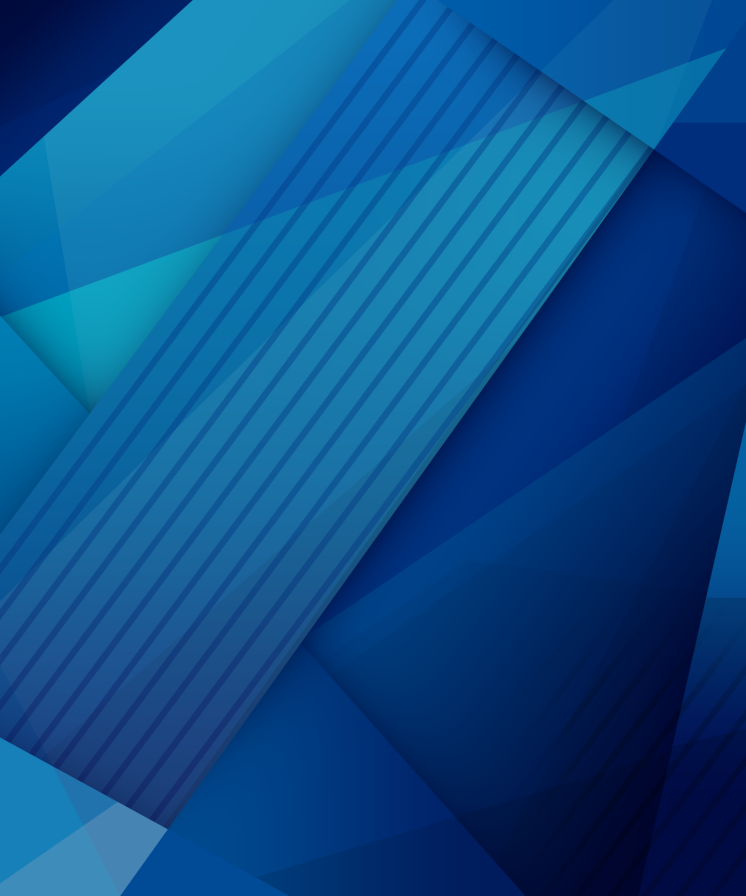
This background is drawn by a Shadertoy shader. Its source:

```glsl
// Overlapping translucent blue panels with a broad striped diagonal band.
// Every edge is a signed distance to a line; panels are layered back to front,
// each with soft shadows cast on what lies below and tinted glass veils on top.

#define ASPECT 0.832
#define STRIPE_GAP 0.0303
#define STRIPE_HALF 0.0036
#define STRIPE_DEPTH 0.42
#define SHADOW_WIDTH 0.026
#define SHADOW_DEPTH 0.60
#define SHADOW_COLOR vec3(0.0, 0.03, 0.22)
#define TEAL_ALPHA 0.28
#define VEIL_ALPHA 0.17

// Signed distance to the line a-b, positive on its right-hand side.
float side(vec2 p, vec2 a, vec2 b) {
    vec2 d = normalize(b - a);
    return dot(p - a, vec2(d.y, -d.x));
}

// Smooth coverage of a half-plane.
float cover(float s) {
    return smoothstep(-0.8, 0.8, s * iResolution.y);
}

// Tints a colour with the shadow found at distance s from the casting edge.
vec3 shaded(vec3 color, float s, float depth) {
    return mix(color, SHADOW_COLOR, depth * exp(-max(s, 0.0) / SHADOW_WIDTH));
}

// Coverage of parallel stripes, measured across them.
float stripes(float s) {
    float offset = fract(s / STRIPE_GAP + 0.5) - 0.5;
    return cover(STRIPE_HALF - abs(offset) * STRIPE_GAP);
}

void mainImage(out vec4 fragColor, in vec2 fragCoord) {
    vec2 p = fragCoord / iResolution.xy * vec2(ASPECT, 1.0);

    // Main edges
    float bandLeft  = side(p, vec2(0.100, 0.538), vec2(0.443, 1.000));
    float bandRight = side(p, vec2(0.134, 0.000), vec2(0.732, 0.837));
    float topPanel  = side(p, vec2(0.831, 0.763), vec2(0.488, 1.000));
    float lowPanel  = side(p, vec2(0.000, 0.177), vec2(0.323, 0.000));
    float tealEdge  = side(p, vec2(0.000, 0.646), vec2(0.831, 0.954));
    float veilEdge  = side(p, vec2(0.000, 0.329), vec2(0.684, 1.000));
    float glassEdge = side(p, vec2(0.000, 0.014), vec2(0.521, 0.375));
    float ridge     = side(p, vec2(0.341, 0.290), vec2(0.831, 0.622));
    float fold      = side(p, vec2(0.332, 0.286), vec2(0.586, 0.000));
    float wedge     = side(p, vec2(0.712, 0.000), vec2(0.831, 0.525));
    float corner    = side(p, vec2(0.000, 0.803), vec2(0.215, 1.000));
    float notch     = side(p, vec2(0.000, 0.648), vec2(0.100, 0.538));
    float shard     = side(p, vec2(0.000, 0.258), vec2(0.134, 0.000));

    // Deep field on the right, with its brighter lower plane
    vec3 deep = mix(vec3(0.0, 0.21, 0.52), vec3(0.0, 0.08, 0.35), smoothstep(0.04, 0.25, bandRight));
    deep *= 1.0 - 0.06 * cover(side(p, vec2(0.690, 0.518), vec2(0.781, 0.772)));
    vec3 plane = mix(vec3(0.0, 0.31, 0.60), vec3(0.0, 0.04, 0.25), clamp(bandRight / 0.42, 0.0, 1.0));
    float tip = side(p, vec2(0.521, 0.375), vec2(0.831, 0.333));
    plane *= 1.0 - 0.04 * cover(min(glassEdge, tip));
    plane *= 1.0 - 0.06 * cover(side(p, vec2(0.534, 0.0), vec2(0.831, 0.570)));
    plane *= 1.0 - 0.05 * cover(side(p, vec2(0.360, 0.240), vec2(0.831, 0.570)));
    deep = mix(deep, plane, cover(ridge));
    deep = shaded(deep, -fold, 0.40 * cover(ridge));
    deep = mix(deep, vec3(0.0, 0.01, 0.18), 0.55 * exp(min(wedge, 0.0) / 0.06) * smoothstep(0.5, 0.2, p.y));

    // Folded panel at the bottom
    vec3 folded = mix(vec3(0.0, 0.29, 0.56), vec3(0.0, 0.12, 0.40), smoothstep(0.20, 0.57, p.x));
    deep = mix(deep, folded, cover(fold));
    deep *= 1.0 - 0.10 * cover(side(p, vec2(0.273, 0.017), vec2(0.831, 0.186)));

    // Narrow wedge at the right border
    vec3 sliver = mix(vec3(0.0, 0.06, 0.37), vec3(0.02, 0.38, 0.63), smoothstep(0.10, 0.46, p.y));
    sliver *= 1.0 - 0.15 * cover(side(p, vec2(0.749, 0.167), vec2(0.831, 0.186)));
    sliver *= 1.0 - 0.15 * cover(0.333 - p.y);
    deep = mix(deep, sliver, cover(wedge));
    float faint = 0.20 * smoothstep(0.34, 0.18, p.y) * smoothstep(0.56, 0.70, p.x);
    deep *= 1.0 - faint * stripes(bandLeft);
    deep = shaded(deep, bandRight, SHADOW_DEPTH * smoothstep(0.0, 0.4, p.y));

    // Cyan panel on the left
    vec3 cyan = mix(vec3(0.0, 0.43, 0.66), vec3(0.05, 0.55, 0.74), smoothstep(0.65, 0.92, p.y));
    cyan = mix(cyan, vec3(0.0, 0.45, 0.72), 0.45 * cover(side(p, vec2(0.0, 0.694), vec2(0.39, 1.0))));
    cyan = mix(cyan, vec3(0.0, 0.65, 0.77), 0.95 * cover(tealEdge));
    float pane = side(p, vec2(0.100, 0.538), vec2(0.049, 0.846));
    cyan = mix(cyan, vec3(0.45, 0.72, 0.80), 0.14 * cover(pane));
    cyan = shaded(cyan, -notch, 0.42);
    vec3 leftPanel = mix(vec3(0.0, 0.37, 0.60), vec3(0.0, 0.49, 0.70), smoothstep(0.40, 0.64, p.y));
    cyan = mix(cyan, leftPanel, cover(notch));
    cyan = shaded(cyan, -bandLeft, 0.22);

    // Dark upper left corner
    vec3 navy = mix(vec3(0.0, 0.04, 0.24), vec3(0.0, 0.13, 0.40), smoothstep(0.13, 0.0, -corner));
    navy *= 1.0 + 0.08 * cover(side(p, vec2(0.0, 0.859), vec2(0.215, 0.961)));
    cyan = mix(navy, cyan, cover(corner));

    // Striped band
    vec3 band = mix(vec3(0.0, 0.22, 0.49), vec3(0.0, 0.42, 0.73), clamp((p.y - 0.1) / 0.85, 0.0, 1.0));
    band = mix(band, vec3(0.0, 0.72, 0.73), TEAL_ALPHA * smoothstep(0.1, 0.7, p.y) * cover(tealEdge));
    vec3 veil = mix(vec3(0.48, 0.40, 0.60), vec3(0.36, 0.75, 0.81), smoothstep(0.15, 0.5, p.y));
    band = mix(band, veil, VEIL_ALPHA * cover(veilEdge));
    float glow = smoothstep(0.24, 0.0, -bandRight) * smoothstep(0.5, 0.85, p.y);
    band = mix(band, vec3(0.03, 0.66, 0.77), 0.45 * glow * cover(tealEdge));
    band *= 1.0 - 0.07 * cover(side(p, vec2(0.294, 0.371), vec2(0.553, 0.598)));
    band = mix(band, vec3(0.45, 0.45, 0.62), 0.10 * cover(max(-shard, glassEdge)));
    vec3 ink = mix(vec3(0.05, 0.09, 0.37), vec3(0.0, 0.22, 0.52), smoothstep(0.1, 0.5, p.y));
    band = mix(band, ink, STRIPE_DEPTH * stripes(bandLeft - 0.023));
    band *= 1.0 - 0.12 * cover(bandRight + 0.006);
    band = shaded(band, -lowPanel, 0.22);

    vec3 color = mix(cyan, band, cover(bandLeft));
    color = mix(color, deep, cover(bandRight));
    color = shaded(color, -topPanel, 0.5 * cover(bandLeft) * smoothstep(0.45, 0.60, p.x));

    // Upper right panel
    vec3 upper = mix(vec3(0.0, 0.36, 0.66), vec3(0.0, 0.28, 0.58), smoothstep(0.5, 0.83, p.x));
    float beam = min(veilEdge, -side(p, vec2(0.732, 0.837), vec2(0.794, 1.0)));
    upper = mix(upper, veil, 0.09 * cover(beam));
    upper = mix(upper, vec3(0.05, 0.60, 0.73), 0.48 * cover(tealEdge));
    vec3 upperRight = mix(vec3(0.0, 0.25, 0.55), vec3(0.0, 0.18, 0.49), cover(0.863 - p.y));
    upper = mix(upper, upperRight, cover(bandRight));
    color = mix(color, upper, cover(topPanel));

    // Lower left panel, split by the band edge
    vec3 lower = mix(vec3(0.13, 0.45, 0.68), vec3(0.09, 0.50, 0.72), cover(shard));
    lower = mix(lower, vec3(0.52, 0.64, 0.74), 0.36 * cover(glassEdge));
    lower = mix(lower, vec3(0.0, 0.29, 0.59), cover(bandRight));
    color = mix(color, lower, cover(lowPanel));

    fragColor = vec4(color, 1.0);
}
```
